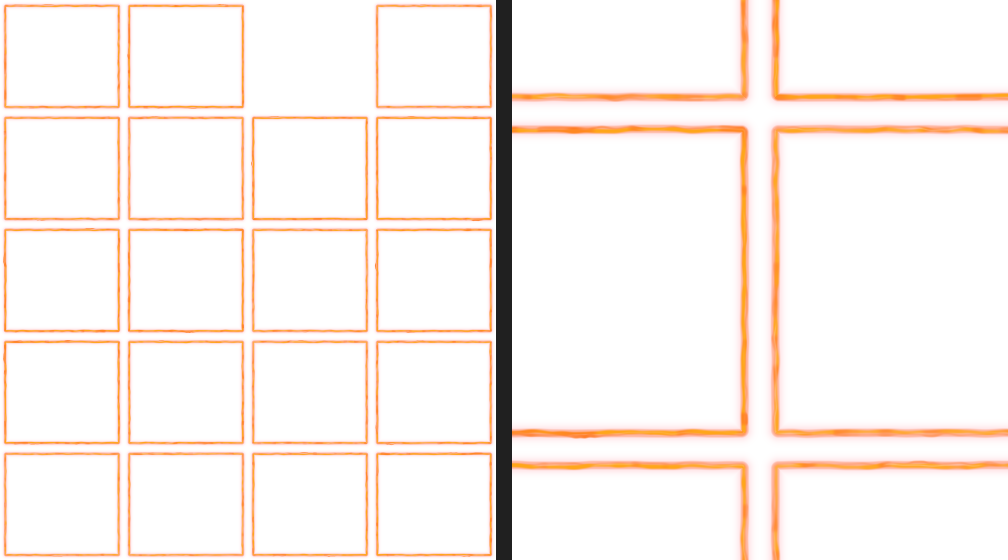
Left, the full canvas; right, a detail of the centre.
A Shadertoy shader for this pattern:

```glsl
const vec2 GRID = vec2(4.0, 5.0);
const vec2 EMPTY_CELL = vec2(2.0, 4.0);
const vec2 MARGIN = vec2(0.0092, 0.0096);  // cell edge to line centre
const float DROP = 0.0008;                 // frames sit slightly low
const float CORNER = 0.0018;
const float BAND = 0.0024;                 // half width of the coral band
const float STROKE = 0.0010;               // half width of one stroke
const float GLOW = 0.0042;
const float WANDER = 0.0014;
const float BUMP = 0.0021;
const float BUMP_LENGTH = 0.0085;
const vec3 PAPER = vec3(1.0);
const vec3 PINK = vec3(1.0, 0.82, 0.84);
const vec3 CORAL = vec3(1.0, 0.69, 0.59);
const vec3 PEACH = vec3(1.0, 0.84, 0.74);
const vec3 AMBER = vec3(1.0, 0.65, 0.10);
const vec3 EMBER = vec3(1.0, 0.48, 0.14);

float hash(vec2 p) {
    vec3 q = fract(p.xyx * 0.1031);
    q += dot(q, q.yzx + 33.33);
    return fract((q.x + q.y) * q.z);
}

float noise(float x, float seed) {
    float i = floor(x), f = fract(x);
    f = f * f * (3.0 - 2.0 * f);
    return mix(hash(vec2(i, seed)), hash(vec2(i + 1.0, seed)), f);
}

float roundedBox(vec2 p, vec2 halfSize, float radius) {
    vec2 q = abs(p) - halfSize + radius;
    return length(max(q, 0.0)) + min(max(q.x, q.y), 0.0) - radius;
}

float line(float d, float halfWidth, float soft) {
    return 1.0 - smoothstep(halfWidth - soft, halfWidth + soft, abs(d));
}

vec3 frame(vec2 p, vec2 halfSize, vec2 id, float pixel) {
    float d = roundedBox(p, halfSize, CORNER);

    // Side of the frame and the position along it
    vec2 q = abs(p) - halfSize;
    bool level = q.y > q.x;
    float along = level ? p.x : p.y;
    float reach = level ? halfSize.x : halfSize.y;
    float side = level ? step(0.0, p.y) : 2.0 + step(0.0, p.x);
    float seed = 7.0 + side * 13.0 + id.x * 61.0 + id.y * 277.0;
    float t = along + 1.0;
    float ends = smoothstep(0.0, 0.015, reach - abs(along));

    // Two strokes wander about the line; one sometimes bulges
    float wanderA = (noise(t * 85.0, seed) - 0.5) * WANDER * ends;
    float wanderB = (noise(t * 120.0, seed + 3.0) - 0.5) * WANDER * ends;
    float centre = (hash(vec2(seed, 5.0)) - 0.5) * 1.6 * reach;
    float u = (along - centre) / BUMP_LENGTH;
    float bump = exp(-u * u * u * u) * step(0.4, hash(vec2(seed, 9.0))) * ends;
    bump *= 0.6 + 0.4 * noise(t * 300.0, seed + 6.0);
    float dA = d + 0.0005 + wanderA;
    float dB = d - 0.0007 + wanderB - bump * BUMP * (side == 3.0 ? -0.7 : 0.8);

    // Ink strength varies by frame and along each side
    float strength = mix(0.62, 1.0, smoothstep(0.3, 0.9, hash(id + 17.0)));
    float wear = noise(t * 150.0, seed + 21.0);
    float heat = smoothstep(0.55, 0.9, noise(t * 110.0, seed + 33.0));
    float soft = max(0.0007, 0.6 * pixel);

    // Glow, band, strokes and pale hairline
    float halo = d / GLOW;
    vec3 colour = mix(PAPER, PINK, 0.8 * exp(-halo * halo));
    colour = mix(colour, CORAL, 0.85 * line(d + 0.5 * wanderA, BAND, soft));
    float inkB = line(dB, STROKE * (0.65 + 0.4 * heat), soft);
    colour = mix(colour, mix(CORAL, EMBER, 0.55 + 0.45 * max(heat, bump)),
                 inkB * strength * (0.55 + 0.45 * max(wear, bump)));
    float inkA = line(dA, STROKE * (0.75 + 0.5 * wear), soft);
    colour = mix(colour, mix(AMBER, EMBER, 0.7 * heat),
                 inkA * min(1.0, strength + 0.3 * wear));
    float gap = line(d - 0.0001 + wanderB, 0.0003, soft);
    float pale = smoothstep(0.45, 0.8, noise(t * 65.0, seed + 45.0));
    return mix(colour, PEACH, gap * pale * 0.7 * (1.3 - strength));
}

void mainImage(out vec4 fragColor, in vec2 fragCoord) {
    float pixel = 1.0 / iResolution.y;
    vec2 canvas = iResolution.xy * pixel;
    vec2 cell = canvas / GRID;
    vec2 grid = fragCoord * pixel / cell;
    vec2 id = floor(grid);
    vec2 p = (fract(grid) - 0.5) * cell + vec2(0.0, DROP);

    vec3 colour = frame(p, 0.5 * cell - MARGIN, id, pixel);
    if (id == EMPTY_CELL) colour = PAPER;
    fragColor = vec4(colour, 1.0);
}
```
